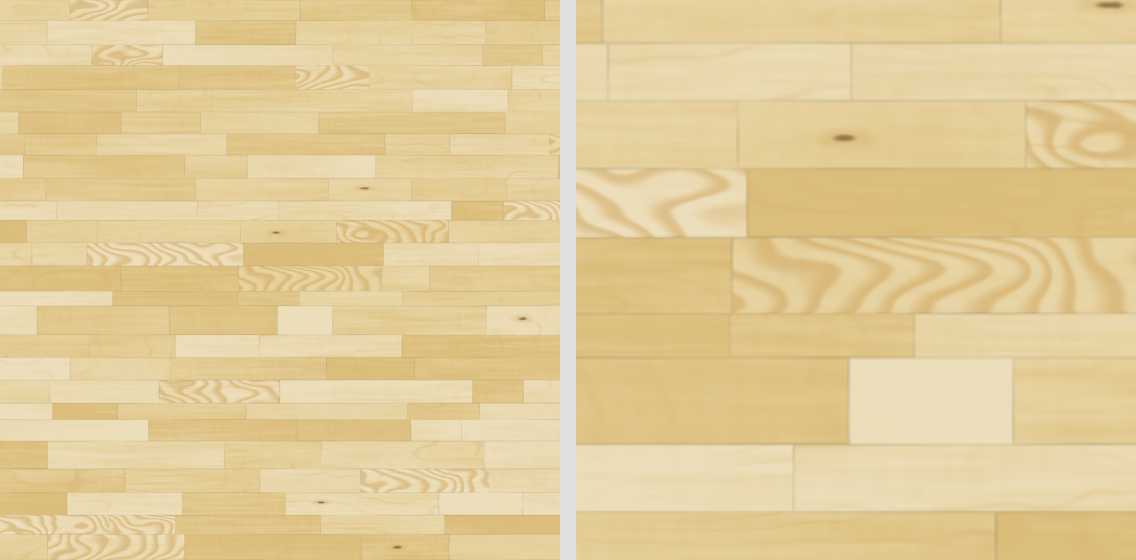
Left: the whole. Right: its middle third, enlarged.
Reproduce this texture procedurally as a three.js fragment shader.

```glsl
// Pale maple strip floor: 25 rows of butted planks with random lengths and tones.
// Row and plank joints are jittered grid lines; each plank hashes its own tone,
// fine streaks, faint contour grain, and now and then bold arched figure or a knot.

#define ROWS 25.0
#define PLANKS 4.6
#define ROW_WANDER 0.38
#define LENGTH_WANDER 0.75
#define SEAM_WIDTH 0.0011
#define SEAM_DARKNESS 0.12
#define FIGURE_SHARE 0.07
#define KNOT_SHARE 0.06
#define GOLD vec3(0.862, 0.745, 0.485)
#define HONEY vec3(0.900, 0.818, 0.615)
#define CREAM vec3(0.928, 0.872, 0.735)
#define GRAIN_TAN vec3(0.810, 0.640, 0.350)

varying vec2 vUv;

float hash(vec2 p) {
  vec3 q = fract(p.xyx * vec3(0.1031, 0.1030, 0.0973));
  q += dot(q, q.yzx + 33.33);
  return fract((q.x + q.y) * q.z);
}

float noise(vec2 p) {
  vec2 i = floor(p), f = fract(p);
  f = f * f * (3.0 - 2.0 * f);
  return mix(mix(hash(i), hash(i + vec2(1.0, 0.0)), f.x),
             mix(hash(i + vec2(0.0, 1.0)), hash(i + 1.0), f.x), f.y);
}

// Grid line i, pushed forward by a random amount; line 0 stays on the border
float joint(float i, float seed, float wander, float bias) {
  return i + step(0.5, i) * wander * pow(hash(vec2(i, seed)), bias);
}

// Start, end and index of the jittered cell holding t
vec3 cellAt(float t, float seed, float wander, float bias) {
  float i = floor(t);
  i -= step(t, joint(i, seed, wander, bias));
  return vec3(joint(i, seed, wander, bias), joint(i + 1.0, seed, wander, bias), i);
}

vec3 toneRamp(float t) {
  t = clamp(t, 0.0, 1.0);
  return t < 0.5 ? mix(GOLD, HONEY, t * 2.0) : mix(HONEY, CREAM, t * 2.0 - 1.0);
}

// q: position from the plank's lower left corner, in row heights
vec3 plankWood(vec2 q, vec2 id) {
  float kind = hash(id + 17.3);
  float figured = step(kind, FIGURE_SHARE);
  vec2 p = q + 90.0 * vec2(hash(id + 3.1), hash(id + 8.7));

  // Plank tone, drifting along the board and shading across it
  float tone = hash(id + 41.9);
  tone = mix(tone, 0.55 + 0.45 * tone, figured);
  tone += 0.28 * (noise(p * vec2(0.28, 0.9)) - 0.5);
  tone += 0.30 * (hash(id + 5.5) - 0.5) * (q.y - 0.5);

  // Fine streaks along the board and short flecks across it
  float streak = noise(p * vec2(0.45, 9.0)) + 0.6 * noise(p * vec2(1.1, 17.0)) - 0.8;
  float fleck = noise(p * vec2(7.0, 2.5)) - 0.5;
  tone += streak * mix(0.10, 0.32, hash(id + 23.0)) + fleck * 0.09;
  vec3 wood = toneRamp(tone);

  // Faint wispy contours
  float field = 5.0 * noise(p * vec2(0.24, 1.1)) + 0.3 * noise(p * vec2(1.6, 3.0));
  float wisp = 1.0 - smoothstep(0.0, 0.13, abs(fract(field) - 0.5));
  wisp *= hash(id + 61.0) * noise(p * vec2(0.6, 2.0));
  wood = mix(wood, GRAIN_TAN, 0.30 * wisp);

  // Bold slanted arches on a few boards
  float lean = hash(id + 77.0) < 0.5 ? -1.0 : 1.0;
  float arch = 1.25 * q.x + lean * 1.3 * q.y + 2.2 * (q.y - 0.5) * (q.y - 0.5);
  float ring = fract(arch + 2.4 * noise(p * vec2(0.8, 1.9)));
  float band = smoothstep(0.25, 0.75, ring) * (1.0 - smoothstep(0.8, 1.0, ring));
  wood = mix(wood, GRAIN_TAN, 0.50 * figured * band);

  // Rare small knot with a soft halo
  float knotted = step(1.0 - KNOT_SHARE, kind);
  vec2 k = (q - vec2(1.6, 0.35 + 0.3 * hash(id + 9.0))) * vec2(1.0, 3.2);
  float r = length(k) + 0.12 * (noise(p * 6.0) - 0.5);
  wood = mix(wood, GRAIN_TAN, 0.35 * knotted * (1.0 - smoothstep(0.1, 0.65, r)));
  return mix(wood, GRAIN_TAN * 0.55, 0.7 * knotted * (1.0 - smoothstep(0.08, 0.24, r)));
}

vec3 floorColor(vec2 uv) {
  float y = uv.y * ROWS;
  vec3 row = cellAt(y, 7.0, ROW_WANDER, 4.0);
  float x = uv.x * PLANKS + 2.0 + 9.0 * hash(vec2(row.z, 29.0));
  vec3 plank = cellAt(x, row.z + 53.0, LENGTH_WANDER, 1.0);

  vec2 q = vec2((x - plank.x) * ROWS / PLANKS, (y - row.x) / (row.y - row.x));
  vec3 wood = plankWood(q, vec2(plank.z, row.z));

  // Thin joint shadow, uneven along its length
  float gapY = min(y - row.x, row.y - y) / ROWS;
  float gapX = min(x - plank.x, plank.y - x) / PLANKS;
  float seam = 1.0 - smoothstep(0.0, SEAM_WIDTH, min(gapX, gapY));
  return wood * (1.0 - SEAM_DARKNESS * seam * (0.3 + noise(uv * vec2(14.0, 60.0))));
}

void main() {
  // Four samples soften the plank edges
  vec3 sum = vec3(0.0);
  for (int i = 0; i < 4; i++) {
    vec2 corner = vec2(mod(float(i), 2.0), floor(float(i) * 0.5)) - 0.5;
    sum += floorColor(clamp(vUv + corner * 0.001, 0.0002, 0.9998));
  }
  gl_FragColor = vec4(sum * 0.25, 1.0);
}
```
